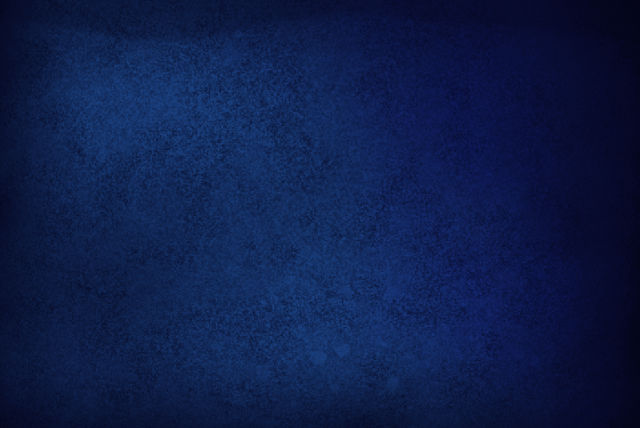
Reproduce this texture procedurally as a Shadertoy shader.

```glsl
// Dark blue grunge wall: cloudy stains, fine grit, pale drops and a worn vignette.
#define SHADOW vec3(0.018, 0.024, 0.122)
#define BLUE   vec3(0.080, 0.192, 0.402)
#define VIOLET vec3(0.056, 0.098, 0.350)
#define EXPOSURE 1.03
#define STAIN_DEPTH 0.55
#define GRIT_DEPTH 0.95
#define GRIT_SCALE 235.0
#define CRUST_DEPTH 0.28
#define DROP_SCALE 19.0
#define DROP_GAIN 0.24
#define SPECK_SCALE 26.0

vec2 hash2(vec2 p) {
    vec3 q = fract(p.xyx * vec3(0.1031, 0.1030, 0.0973));
    q += dot(q, q.yzx + 33.33);
    return fract((q.xx + q.yz) * q.zy);
}

float valueNoise(vec2 p) {
    vec2 cell = floor(p), f = fract(p);
    f = f * f * (3.0 - 2.0 * f);
    float low = mix(hash2(cell).x, hash2(cell + vec2(1, 0)).x, f.x);
    float high = mix(hash2(cell + vec2(0, 1)).x, hash2(cell + vec2(1, 1)).x, f.x);
    return mix(low, high, f.y);
}

float fbm(vec2 p) {
    float sum = 0.0, gain = 0.5;
    for (int i = 0; i < 5; i++) {
        sum += gain * valueNoise(p);
        p = mat2(1.6, 1.2, -1.2, 1.6) * p + 17.3;
        gain *= 0.5;
    }
    return sum / 0.97;
}

// Scattered soft discs, one candidate per cell; returns the coverage.
float discs(vec2 p, float share, float minRadius, float maxRadius, float blur) {
    float cover = 0.0;
    vec2 home = floor(p);
    for (int y = -1; y <= 1; y++)
    for (int x = -1; x <= 1; x++) {
        vec2 cell = home + vec2(x, y);
        vec2 trait = hash2(cell + 71.7);
        float radius = mix(minRadius, maxRadius, trait.y * trait.y);
        float d = length(p - cell - hash2(cell)) - radius;
        float disc = 1.0 - smoothstep(-blur, blur, d);
        cover = max(cover, disc * step(trait.x, share));
    }
    return cover;
}

float glow(vec2 uv, vec2 center, vec2 size) {
    vec2 d = (uv - center) / size;
    return exp(-dot(d, d));
}

// Broad light: worn borders, a wavy top band and a few large pools.
float lighting(vec2 uv, vec2 p) {
    vec2 w = uv + 0.08 * (vec2(fbm(p * 6.0), fbm(p * 6.0 + 40.0)) - 0.5);
    float sides = smoothstep(-0.08, 0.15, w.x) * (1.0 - smoothstep(0.74, 1.05, w.x));
    float floorFade = smoothstep(-0.18, 0.22, w.y);
    float ceilingFade = 1.0 - 0.45 * smoothstep(0.74, 1.04, w.y);
    float rim = 0.935 + 0.025 * sin(uv.x * 9.0 + 2.6) + 0.010 * sin(uv.x * 17.0);
    float band = 1.0 - 0.28 * smoothstep(-0.012, 0.016, w.y * 0.3 + uv.y * 0.7 - rim);
    float pools = 0.78 + 0.26 * glow(uv, vec2(0.27, 0.76), vec2(0.24, 0.22))
                + 0.20 * glow(uv, vec2(0.55, 0.32), vec2(0.24, 0.26))
                - 0.28 * glow(uv, vec2(0.14, 0.34), vec2(0.20, 0.26))
                - 0.24 * glow(uv, vec2(0.88, 0.88), vec2(0.28, 0.28));
    return sides * floorFade * ceilingFade * band * pools;
}

void mainImage(out vec4 fragColor, in vec2 fragCoord) {
    vec2 uv = fragCoord / iResolution.xy;
    vec2 p = fragCoord / iResolution.y;
    float pixel = 1.0 / iResolution.y;

    // Clouded stains at two sizes
    float cloud = fbm(p * 4.0 + 9.0);
    float mottle = fbm(p * 15.0 + 31.0);
    float light = EXPOSURE * lighting(uv, p);
    light *= 1.0 + STAIN_DEPTH * (0.5 * (cloud - 0.5) + 0.65 * (mottle - 0.5));

    // Pale drops gathered low and right of the middle
    vec2 warped = p + 0.018 * (vec2(fbm(p * 28.0), fbm(p * 28.0 + 60.0)) - 0.5);
    float gathered = glow(uv, vec2(0.60, 0.18), vec2(0.26, 0.22));
    float drops = discs(warped * DROP_SCALE, 0.50, 0.06, 0.36, 0.06);
    light += DROP_GAIN * drops * gathered * (0.4 + mottle);

    // Fine grit over a coarser crust, rougher inside the darker stains
    float grit = 0.50 * valueNoise(p * GRIT_SCALE)
               + 0.50 * valueNoise(p.yx * GRIT_SCALE * 1.37 + 5.3) - 0.5;
    float crust = 0.5 * valueNoise(p * 62.0 + 3.0) + 0.5 * valueNoise(p.yx * 118.0) - 0.5;
    float rough = mix(1.25, 0.70, smoothstep(0.35, 0.65, mottle));
    float smoothing = 1.0 - 0.5 * drops * gathered;
    light *= 1.0 + (GRIT_DEPTH * grit + CRUST_DEPTH * crust) * rough * smoothing;

    // Sparse dark pits
    float pitBlur = max(0.03, pixel * SPECK_SCALE * 0.6);
    float pits = discs(warped * SPECK_SCALE + 13.0, 0.10, 0.02, 0.08, pitBlur);
    light *= 1.0 - 0.45 * pits;

    // Hue drifts to violet on the upper right
    float drift = smoothstep(0.42, 0.90, uv.x + 0.26 * (uv.y - 0.5) + 0.2 * (cloud - 0.5));
    vec3 pigment = mix(BLUE, VIOLET, drift);
    vec3 color = mix(SHADOW, pigment, clamp(light, 0.0, 1.3));
    color *= mix(0.75, 1.0, smoothstep(0.0, 0.14, light));
    fragColor = vec4(color, 1.0);
}
```
